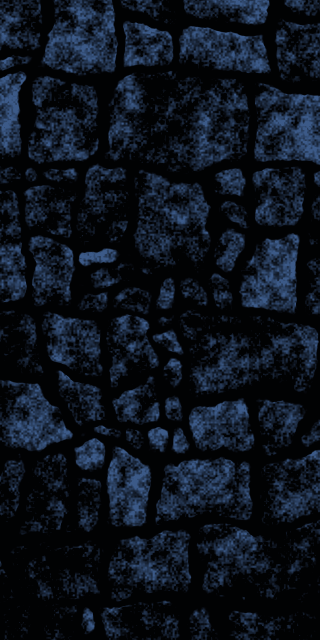
This texture is drawn by a Shadertoy shader. Its source:

```glsl
float hash(vec2 p) {
    vec3 q = fract(p.xyx * 0.1031);
    q += dot(q, q.yzx + 33.33);
    return fract((q.x + q.y) * q.z);
}

float noise(vec2 p) {
    vec2 i = floor(p), f = fract(p);
    f = f * f * (3.0 - 2.0 * f);
    return mix(mix(hash(i), hash(i + vec2(1, 0)), f.x),
               mix(hash(i + vec2(0, 1)), hash(i + vec2(1, 1)), f.x), f.y);
}

// Layered noise, centred on zero
float fbm(vec2 p, int octaves) {
    float sum = 0.0, amp = 1.0, total = 0.0;
    for (int i = 0; i < octaves; i++) {
        sum += amp * (noise(p) - 0.5);
        total += amp;
        amp *= 0.55;
        p = mat2(1.6, 1.2, -1.2, 1.6) * p + 17.3;
    }
    return sum / total;
}

float smoothMin(float a, float b, float k) {
    float h = max(k - abs(a - b), 0.0) / k;
    return min(a, b) - h * h * k * 0.25;
}

// Bends the straight cuts into rough hewn edges
vec2 warp(vec2 p) {
    vec2 bend = vec2(fbm(p * 3.5 + 3.0, 2), fbm(p * 3.5 + 41.0, 2)) * 0.13;
    vec2 chip = vec2(fbm(p * 17.0 + 9.0, 4), fbm(p * 17.0 + 77.0, 4)) * 0.045;
    return p + bend + chip;
}

// Cuts the wall into courses, blocks and slivers.
// Returns distance to the nearest joint, stone id, shorter side
vec3 masonry(vec2 p, float seed) {
    vec2 lo = vec2(-0.2), hi = vec2(1.25, 2.2);
    float d = 1.0, id = 1.0;
    for (int i = 0; i < 9; i++) {
        vec2 size = hi - lo;
        vec2 key = vec2(id, seed);
        float area = size.x * size.y;
        bool compact = size.x < 2.0 * size.y && size.y < 1.9 * size.x;
        if (compact && size.y < 0.5 && area < mix(0.05, 0.15, hash(key + 5.1))) break;

        int a = (size.y > 0.5 || size.y > size.x * 1.1) ? 1 : 0;
        int b = 1 - a;
        float ratio = mix(0.36, 0.64, hash(key + 11.7));
        if (area < 0.6 && hash(key + 23.9) < 0.25) ratio = ratio < 0.5 ? 0.17 : 0.83;
        float cut = mix(lo[a], hi[a], ratio);
        float tilt = (hash(key + 31.3) - 0.5) * 0.13 / max(size[b], 0.3);
        float side = p[a] - cut - tilt * (p[b] - 0.5 * (lo[b] + hi[b]));

        d = smoothMin(d, abs(side), 0.03);
        id *= 2.0;
        if (side > 0.0) { lo[a] = cut; id += 1.0; }
        else hi[a] = cut;
    }
    vec2 size = hi - lo;
    return vec3(d, id, min(size.x, size.y));
}

// Pitted, stained rock surface
float rockTone(vec2 p, float id) {
    vec2 q = p + hash(vec2(id, 3.0)) * 40.0;
    float stone = (hash(vec2(id, 8.0)) - 0.5) * 0.18;
    float stains = fbm(q * vec2(5.5, 4.5), 5) * 0.75;
    float pits = fbm(q * 30.0, 3) * 0.75;
    float grain = (noise(q * 165.0) - 0.5) * 0.36;
    float crack = 1.0 - smoothstep(0.0, 0.025, abs(fbm(q * 4.0 + 60.0, 4)));
    return 0.16 + stone + stains + pits + grain - 0.08 * crack;
}

void mainImage(out vec4 fragColor, in vec2 fragCoord) {
    const float seed = 7.0;
    const vec3 moonBlue = vec3(0.44, 0.665, 1.0);
    const vec3 jointBlack = vec3(0.005, 0.007, 0.013);
    vec2 p = fragCoord / iResolution.x;
    float height = fragCoord.y / iResolution.y;

    // Stones and joints of uneven width
    vec2 q = warp(p);
    vec3 stone = masonry(q, seed);
    float width = min(0.013 + 0.02 * fbm(p * 6.0 + 5.0, 2), 0.1 * stone.z);
    float mask = smoothstep(width, width + 0.007, stone.x);

    // Light from above catches upper rims, lower rims fall into shade
    float slope = (stone.x - masonry(q + vec2(0.003, 0.012), seed).x) / 0.012;
    float rim = 1.0 - smoothstep(width, width + 0.028, stone.x);
    float tone = rockTone(p, stone.y) + clamp(slope, -1.0, 1.0) * rim * 0.11;

    // The wall sinks into darkness at the foot
    tone += mix(-0.11, 0.02, smoothstep(0.04, 0.36, height));
    tone -= 0.04 * smoothstep(0.88, 1.0, height);

    float lit = clamp(tone, 0.0, 0.52) * mask;
    fragColor = vec4(jointBlack + moonBlue * lit, 1.0);
}
```
